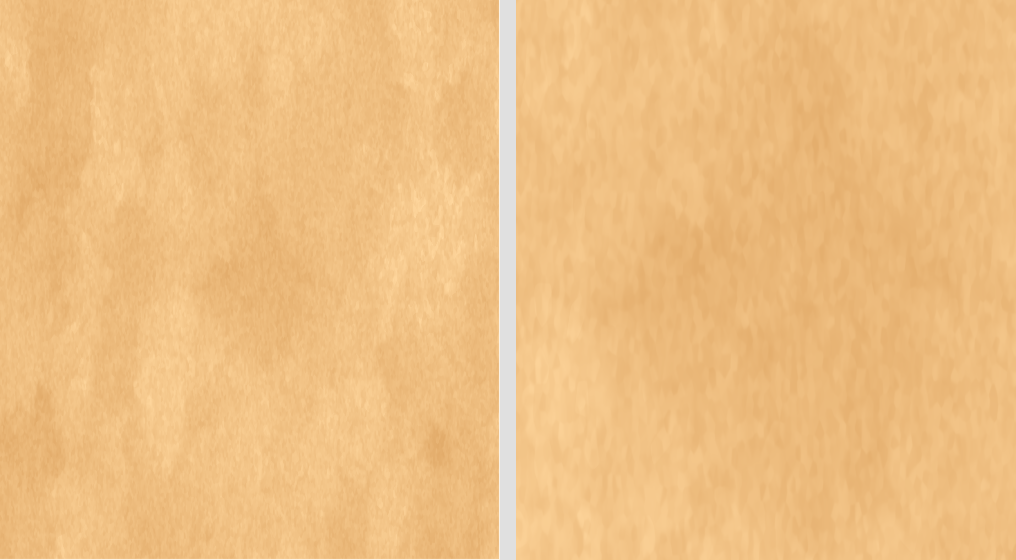
Left: the whole. Right: its middle third, enlarged.
A WebGL 2 fragment shader for this texture:

```glsl
#version 300 es
precision highp float;

uniform vec2 u_resolution;
out vec4 fragColor;

vec3 hash3(vec2 cell) {
    vec3 h = fract(cell.xyx * vec3(0.1031, 0.1030, 0.0973));
    h += dot(h, h.yxz + 33.33);
    return fract((h.xxy + h.yzz) * h.zyx);
}

// Smooth cellular noise: random cell values blended by distance, centred on 0
float cells(vec2 p) {
    vec2 id = floor(p);
    float sum = 0.0, total = 0.0;
    for (int y = -1; y <= 1; y++) {
        for (int x = -1; x <= 1; x++) {
            vec2 cell = id + vec2(x, y);
            vec3 h = hash3(cell + 200.0);
            vec2 d = cell + h.xy - p;
            float weight = exp(-7.0 * dot(d, d));
            sum += weight * (h.z - 0.5);
            total += weight;
        }
    }
    return sum / total;
}

void main() {
    vec2 p = gl_FragCoord.xy / u_resolution.y;
    vec2 uv = gl_FragCoord.xy / u_resolution;

    // Ragged offsets break up the outlines of the stains
    vec2 warp = vec2(cells(p * vec2(60.0, 28.0)), cells(p * vec2(52.0, 24.0) + 47.0));
    vec2 q = p + warp * vec2(0.025, 0.06);

    // Broad stains, drawn out vertically
    float stain = cells(q * vec2(7.0, 3.6) + 3.0);
    float streak = cells(q * vec2(18.0, 7.0) + 19.0);
    float mottle = cells(q * vec2(44.0, 20.0) + 71.0);

    // Fine upright fibres
    float fibre = cells(p * vec2(150.0, 62.0) + 11.0);
    float grain = cells(p * vec2(310.0, 125.0) + 5.0);

    // Worn patches, stronger towards the sides, carry pale flecks
    float side = smoothstep(0.12, 0.45, abs(uv.x - 0.5));
    float worn = smoothstep(-0.05, 0.25, stain + 0.6 * streak) * mix(0.5, 1.0, side);
    float fleck = smoothstep(0.18, 0.36, cells(p * vec2(135.0, 52.0) + 31.0));

    float tone = mix(0.5, 0.85, side) * stain + mix(0.42, 0.6, side) * streak
               + 0.27 * mottle + 0.22 * fibre + 0.42 * grain + 0.36 * worn * fleck - 0.02;
    vec3 color = vec3(0.938, 0.749, 0.507) + tone * vec3(0.065, 0.098, 0.115);

    // Thin pale rim along the right and bottom edges
    float rim = min(u_resolution.x / u_resolution.y - p.x, p.y);
    color = mix(vec3(0.99, 0.95, 0.89), color, smoothstep(0.001, 0.003, rim));

    fragColor = vec4(color, 1.0);
}
```
